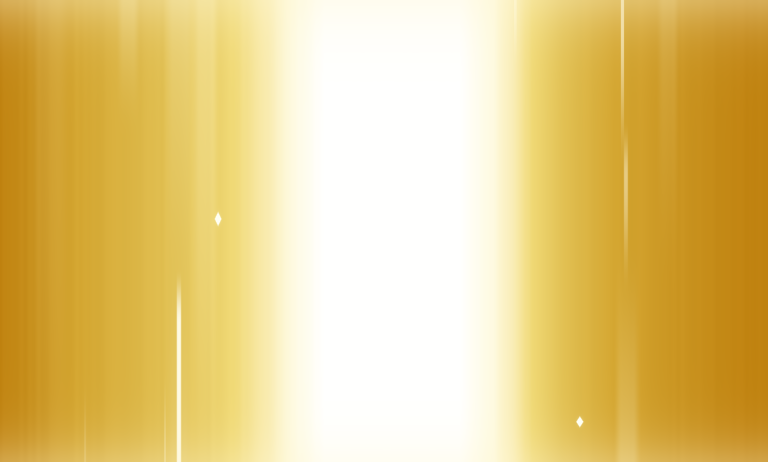
Reproduce this background procedurally as a Shadertoy shader.

```glsl
// Golden backdrop with a wide white column of light, faint vertical rays and two sparks.
// A colour ramp runs outward from the column; soft-edged beams, hashed grain
// and a pale haze along the top and bottom are layered over it.

float hash(float n) {
    n = fract(n * 0.1031);
    n *= n + 33.33;
    return fract(n * (n + n));
}

float noise(float x) {
    float cell = floor(x);
    return mix(hash(cell), hash(cell + 1.0), smoothstep(0.0, 1.0, x - cell));
}

// Linear step; a pair of positions gives the left and right flank
float ramp(vec2 a, vec2 b, float x) {
    vec2 t = clamp((x - a) / (b - a), 0.0, 1.0);
    return x < 0.5 ? t.x : t.y;
}

vec3 goldRamp(float x) {
    vec3 c = vec3(0.755, 0.515, 0.065);
    c = mix(c, vec3(0.83, 0.65, 0.19), ramp(vec2(0.0, 0.97), vec2(0.10, 0.80), x));
    c = mix(c, vec3(0.88, 0.75, 0.32), ramp(vec2(0.10, 0.80), vec2(0.22, 0.735), x));
    c = mix(c, vec3(0.94, 0.85, 0.46), ramp(vec2(0.22, 0.735), vec2(0.305, 0.692), x));
    c = mix(c, vec3(0.975, 0.92, 0.68), ramp(vec2(0.305, 0.692), vec2(0.347, 0.672), x));
    c = mix(c, vec3(0.995, 0.98, 0.88), ramp(vec2(0.347, 0.672), vec2(0.38, 0.642), x));
    return mix(c, vec3(1.0, 1.0, 0.997), ramp(vec2(0.38, 0.642), vec2(0.42, 0.60), x));
}

// Soft vertical ray, full at height 'root' and gone at height 'tip'
float beam(vec2 p, float x, float halfWidth, float root, float tip) {
    float across = 1.0 - smoothstep(0.45, 1.25, abs(p.x - x) / halfWidth);
    return across * smoothstep(0.0, 1.0, (p.y - tip) / (root - tip));
}

// Slim diamond glint with a small halo
float spark(vec2 p, vec2 center, vec2 size) {
    vec2 d = abs(p - center) / size;
    return 1.0 - smoothstep(0.55, 1.1, d.x + d.y) + 0.25 * exp(-2.0 * dot(d, d));
}

void mainImage(out vec4 fragColor, in vec2 fragCoord) {
    vec2 p = fragCoord / iResolution.xy;

    // Fine vertical grain, strongest in the gold
    float grain = noise(p.x * 180.0) * 0.6 + noise(p.x * 67.0 + 40.0) * 0.4 - 0.5;
    vec3 color = goldRamp(p.x + grain * 0.006);
    color += grain * 0.025 * (1.0 - color.b);

    // Broad pale rays
    float rays = 0.20 * beam(p, 0.167, 0.013, 1.0, 0.70);
    rays += 0.28 * beam(p, 0.267, 0.016, 1.0, -0.1);
    rays += 0.24 * beam(p, 0.234, 0.018, 1.1, 0.25);
    rays += 0.08 * beam(p, 0.065, 0.022, 1.0, -0.3);
    rays += 0.12 * beam(p, 0.870, 0.013, 1.0, 0.35);
    rays += 0.24 * beam(p, 0.817, 0.015, 0.0, 0.50);
    rays += 0.12 * beam(p, 0.233, 0.015, 0.0, 0.50);
    color = mix(color, vec3(1.0, 0.97, 0.80), rays);

    // Thin bright lines
    float lines = 0.60 * beam(p, 0.8105, 0.0024, 0.95, 0.62);
    lines += 0.45 * beam(p, 0.8150, 0.0030, 0.62, 0.36) * smoothstep(0.74, 0.62, p.y);
    lines += 0.40 * beam(p, 0.6710, 0.0020, 1.0, 0.85);
    lines += 0.25 * beam(p, 0.2150, 0.0015, 0.0, 0.20);
    lines += 0.15 * beam(p, 0.1110, 0.0015, 0.0, 0.18);
    lines += 0.95 * beam(p, 0.2330, 0.0032, 0.30, 0.42);
    color = mix(color, vec3(1.0, 0.99, 0.92), min(lines, 1.0));

    // Haze along the top and bottom edges
    float haze = 0.36 * exp(-pow((1.0 - p.y) / 0.075, 1.3));
    haze += 0.28 * exp(-pow(p.y / 0.06, 1.3));
    color = mix(color, vec3(1.0, 0.97, 0.83), haze);

    // Sparks
    float glints = spark(p, vec2(0.284, 0.526), vec2(0.0052, 0.018));
    glints += spark(p, vec2(0.755, 0.087), vec2(0.0055, 0.014));
    color = mix(color, vec3(1.0, 1.0, 0.95), min(glints, 1.0));

    fragColor = vec4(clamp(color, 0.0, 1.0), 1.0);
}
```
